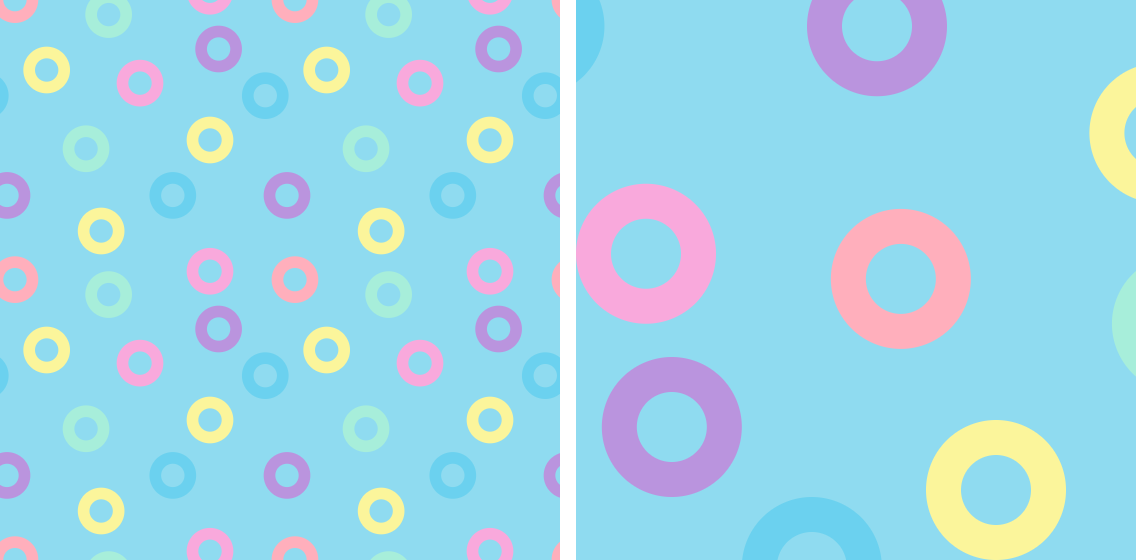
Left, the full canvas; right, a detail of the centre.
Give the GLSL for this pattern, as a WebGL 2 fragment shader.

```glsl
#version 300 es
precision highp float;

#define REPEATS 2.0
#define GRID 384.0
#define RING_RADIUS 24.0
#define RING_HALF_WIDTH 8.0
#define SKY vec3(0.56, 0.86, 0.94)
#define YELLOW vec3(0.984, 0.961, 0.608)
#define PINK vec3(0.976, 0.663, 0.863)
#define PURPLE vec3(0.729, 0.580, 0.871)
#define MINT vec3(0.655, 0.933, 0.855)
#define BLUE vec3(0.420, 0.820, 0.937)
#define CORAL vec3(1.0, 0.686, 0.737)

uniform vec2 u_resolution;
out vec4 fragColor;

const int RING_COUNT = 12;

// Ring colours, in the order used by the layout
const vec3 palette[6] = vec3[6](YELLOW, PINK, PURPLE, MINT, BLUE, CORAL);

// Scatter within one tile: centre in grid units, then palette index
const vec3 layout_rings[RING_COUNT] = vec3[RING_COUNT](
    vec3(64.0, 288.0, 0.0), vec3(288.0, 192.0, 0.0), vec3(138.7, 67.2, 0.0),
    vec3(192.0, 270.0, 1.0), vec3(288.0, 12.0, 1.0),
    vec3(299.8, 316.8, 2.0), vec3(9.6, 116.0, 2.0),
    vec3(149.0, 364.0, 3.0), vec3(118.0, 180.0, 3.0),
    vec3(363.8, 252.8, 4.0), vec3(237.0, 116.0, 4.0),
    vec3(20.5, 0.5, 5.0));

// Shortest offset between two points on the repeating tile
vec2 wrappedOffset(vec2 p, vec2 centre) {
    vec2 d = p - centre;
    return d - GRID * floor(d / GRID + 0.5);
}

float ringDistance(vec2 offset) {
    return abs(length(offset) - RING_RADIUS) - RING_HALF_WIDTH;
}

void main() {
    vec2 uv = gl_FragCoord.xy / u_resolution;
    vec2 p = fract(uv * REPEATS) * GRID;

    // One pixel measured in grid units, for edge smoothing
    float pixel = GRID * REPEATS / min(u_resolution.x, u_resolution.y);

    vec3 color = SKY;
    for (int i = 0; i < RING_COUNT; i++) {
        vec3 ring = layout_rings[i];
        float dist = ringDistance(wrappedOffset(p, ring.xy));
        float coverage = clamp(0.5 - dist / pixel, 0.0, 1.0);
        color = mix(color, palette[int(ring.z)], coverage);
    }

    fragColor = vec4(color, 1.0);
}
```
